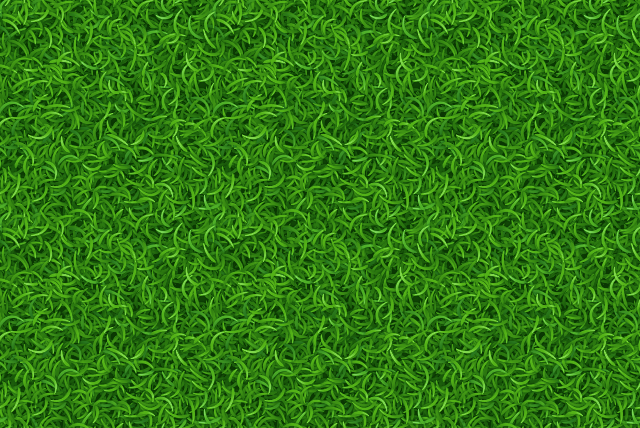
Give the GLSL for this texture, as a Shadertoy shader.

```glsl
// Dense lawn of short curved grass blades seen from above, on a repeating tile.
// Jittered grids of bent, tapered strokes are painted from the dark bottom layer
// to the bright top one; each blade casts a soft shadow and lightens to its tip.

const int   LAYERS = 13;
const float CELLS = 13.0;              // cells along one tile
const float TILE = 0.5;                // tile size, in canvas heights
const float HALF_LENGTH_MIN = 0.018;
const float HALF_LENGTH_MAX = 0.031;
const float HALF_WIDTH = 0.0038;
const float BEND = 0.62;               // largest sag relative to half length
const float SHADOW_REACH = 0.006;
const float SHADOW_DEPTH = 0.25;
const float DEPTH_FALLOFF = 0.86;      // tone kept per layer going down
const float TONE_FLOOR = 0.16;
const float TONE_RANGE = 0.72;
const float TIP_CONTRAST = 0.42;
const float BLADE_VARIATION = 0.38;
const float PATCH_VARIATION = 0.07;    // broad light and dark areas
const float TAU = 6.2832;

const vec3 SOIL   = vec3(0.04, 0.21, 0.01);
const vec3 DEEP   = vec3(0.10, 0.35, 0.04);
const vec3 MIDDLE = vec3(0.17, 0.47, 0.06);
const vec3 FRESH  = vec3(0.25, 0.58, 0.08);
const vec3 BRIGHT = vec3(0.33, 0.70, 0.09);
const vec3 PALE   = vec3(0.50, 0.84, 0.30);
const vec3 COOL_TINT = vec3(-0.02, -0.01, 0.07);

// Four random values from 0 to 1 for an integer cell, layer and seed
vec4 hash4(ivec2 cell, int layer, int seed) {
    uvec4 v = uvec4(cell.x, cell.y, layer, seed);
    v = v * 1664525u + 1013904223u;
    v += v.yzxy * v.wxyz;
    v ^= v >> 16u;
    v += v.yzxy * v.wxyz;
    return vec4(v >> 16u) / 65535.0;
}

// Tone from 0 to 1 to grass colour, spaced by the share of each shade
vec3 grassColor(float tone) {
    vec3 color = mix(SOIL, DEEP, smoothstep(0.04, 0.22, tone));
    color = mix(color, MIDDLE, smoothstep(0.22, 0.47, tone));
    color = mix(color, FRESH, smoothstep(0.47, 0.70, tone));
    color = mix(color, BRIGHT, smoothstep(0.70, 0.88, tone));
    return mix(color, PALE, smoothstep(0.93, 1.14, tone));
}

// Smooth patches from -1 to 1 that repeat with the tile
float patches(vec2 t) {
    vec2 a = TAU * t;
    return 0.5 * sin(2.0 * a.x + a.y + 0.6) * sin(2.0 * a.y - a.x + 2.1)
         + 0.5 * sin(3.0 * a.x - a.y + 4.0) * sin(3.0 * a.y + 2.0 * a.x);
}

// Distance to a bent blade along x; y holds the position from base to tip,
// z the side of the centre line from -1 to 1
vec3 blade(vec2 p, float halfLength, float sag) {
    float x = clamp(p.x / halfLength, -1.0, 1.0);
    float along = 0.5 + 0.5 * x;
    float slope = -2.0 * sag * x / halfLength;
    float side = (p.y - sag * (0.5 - x * x)) / sqrt(1.0 + slope * slope);
    float width = HALF_WIDTH * sqrt(min(1.0, 6.0 * along))
                * pow(1.0 - along, 0.32);
    float beyond = max(abs(p.x) - halfLength, 0.0);
    float dist = length(vec2(side, beyond)) - width;
    return vec3(dist, along, clamp(side / HALF_WIDTH, -1.0, 1.0));
}

void mainImage(out vec4 fragColor, in vec2 fragCoord) {
    vec2 uv = fragCoord / iResolution.y;
    float pixel = 1.0 / iResolution.y;
    float cellSize = TILE / CELLS;
    float tone = 0.08;
    float cool = 0.0;

    for (int layer = 0; layer < LAYERS; layer++) {
        float depth = float(LAYERS - 1 - layer);
        float layerTone = TONE_FLOOR + TONE_RANGE * pow(DEPTH_FALLOFF, depth);
        vec2 shift = hash4(ivec2(0), layer, 7).xy;
        vec2 grid = uv / cellSize + shift;
        vec2 home = floor(grid);

        for (int j = -1; j <= 1; j++)
        for (int i = -1; i <= 1; i++) {
            vec2 cell = home + vec2(i, j);
            ivec2 id = ivec2(mod(cell, CELLS));
            vec4 place = hash4(id, layer, 1);
            vec4 look = hash4(id, layer, 2);

            // Place and turn the blade
            vec2 p = (grid - cell - place.xy) * cellSize;
            float angle = TAU * place.z;
            float c = cos(angle), s = sin(angle);
            p = vec2(c * p.x + s * p.y, c * p.y - s * p.x);
            float halfLength = mix(HALF_LENGTH_MIN, HALF_LENGTH_MAX, place.w);
            float sag = halfLength * BEND * mix(0.2, 1.0, look.x);
            vec3 b = blade(p, halfLength, sag);

            // Shadow first, then the blade over it
            float shade = 1.0 - smoothstep(0.0, SHADOW_REACH, b.x);
            tone *= 1.0 - SHADOW_DEPTH * shade;
            float cover = 1.0 - smoothstep(-0.6 * pixel, 0.6 * pixel, b.x);
            float bladeTone = layerTone + TIP_CONTRAST * (b.y - 0.5)
                            + BLADE_VARIATION * (look.y - 0.5) + 0.05 * b.z;
            tone = mix(tone, bladeTone, cover);
            cool = mix(cool, smoothstep(0.8, 1.0, look.z), cover);
        }
    }

    tone += PATCH_VARIATION * patches(uv / TILE);
    vec3 color = grassColor(tone) + COOL_TINT * cool * smoothstep(0.1, 0.6, tone);
    fragColor = vec4(clamp(color, 0.0, 1.0), 1.0);
}
```
